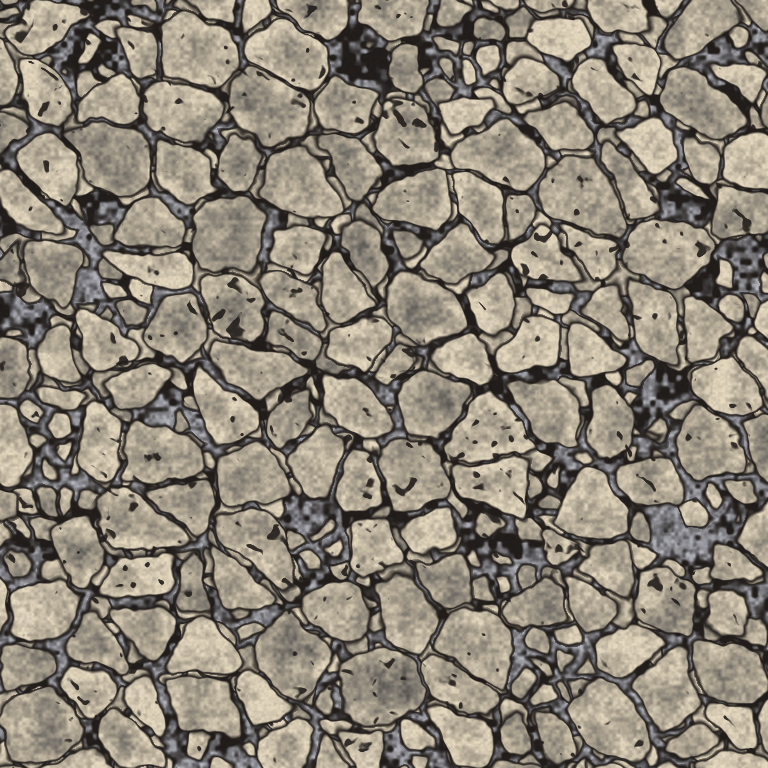
Write a WebGL 2 fragment shader that draws this texture.

```glsl
#version 300 es
precision highp float;

uniform vec2 u_resolution;
out vec4 fragColor;

const vec3 TAR = vec3(0.13, 0.112, 0.102);

vec3 hash(vec2 cell, float seed) {
    uvec3 v = uvec3(ivec3(cell, seed)) * 1664525u + 1013904223u;
    v.x += v.y * v.z; v.y += v.z * v.x; v.z += v.x * v.y;
    v ^= v >> 16u;
    v.x += v.y * v.z; v.y += v.z * v.x; v.z += v.x * v.y;
    return vec3(v >> 16u) / 65535.0;
}

float noise(vec2 p) {
    vec2 i = floor(p), f = fract(p);
    f = f * f * (3.0 - 2.0 * f);
    float low = mix(hash(i, 0.0).x, hash(i + vec2(1, 0), 0.0).x, f.x);
    float high = mix(hash(i + vec2(0, 1), 0.0).x, hash(i + vec2(1, 1), 0.0).x, f.x);
    return mix(low, high, f.y);
}

float fbm(vec2 p) {
    float sum = 0.0, amplitude = 0.57;
    for (int i = 0; i < 3; i++) {
        sum += amplitude * noise(p);
        p = mat2(1.6, 1.2, -1.2, 1.6) * p + 17.3;
        amplitude *= 0.5;
    }
    return sum;
}

// Offset to a cell's site in xy, its size weight in z
vec3 site(vec2 cell, vec2 p, float seed) {
    vec3 h = hash(cell, seed);
    return vec3(cell + 0.05 + 0.9 * h.xy - p, 0.33 * h.z);
}

// Power diagram: rounded edge distance in x, random values of the cell in yzw
vec4 powerCells(vec2 p, float seed) {
    vec2 base = floor(p), nearest = base;
    vec3 own = vec3(0);
    float best = 1e5;
    for (int y = -2; y <= 2; y++)
    for (int x = -2; x <= 2; x++) {
        vec2 cell = base + vec2(x, y);
        vec3 s = site(cell, p, seed);
        float power = dot(s.xy, s.xy) - s.z;
        if (power < best) { best = power; nearest = cell; own = s; }
    }
    float sum = 0.0;
    for (int y = -2; y <= 2; y++)
    for (int x = -2; x <= 2; x++) {
        vec2 cell = nearest + vec2(x, y);
        if (x == 0 && y == 0) continue;
        vec3 s = site(cell, p, seed);
        float gap = dot(s.xy, s.xy) - s.z - best;
        float edge = gap / (2.0 * max(length(s.xy - own.xy), 0.05));
        sum += exp(-18.0 * edge);
    }
    return vec4(-log(sum) / 18.0, hash(nearest, seed + 1.0));
}

vec3 layStones(vec3 below, vec2 uv, vec2 p, float count, float missing, float seed) {
    vec4 stone = powerCells(p * count, seed);
    float inset = stone.y < missing ? 1.0 : count * mix(0.0026, 0.0095, stone.z * stone.z);
    float depth = (stone.x - inset) / count;

    // Mottled face, shaded towards the middle
    float tone = 0.73 + 0.19 * (stone.w - 0.5);
    tone += 0.42 * (fbm(uv * 32.0 + seed) - 0.5);
    tone += 0.22 * (noise(uv * 190.0) - 0.5);
    tone -= 0.13 * fract(stone.y * 9.0) * smoothstep(0.004, 0.02, depth);
    tone = min(tone, 0.86);
    vec3 face = tone * mix(vec3(1.0, 0.96, 0.90), vec3(1.0, 0.945, 0.835), smoothstep(0.4, 0.7, tone));

    // Dark pits, more on some stones than on others
    vec2 pitPlace = mat2(0.8, 0.6, -0.6, 0.8) * p * 88.0;
    float pitLevel = 0.74 + 0.18 * fract(stone.z * 7.0);
    float pits = smoothstep(pitLevel, pitLevel + 0.09, 0.85 * noise(pitPlace) + 0.15 * noise(pitPlace * 2.3));
    face = mix(face, TAR, 0.9 * pits);

    // Tar rim around the stone
    below = mix(TAR, below, smoothstep(0.0, 0.006, -depth));
    return mix(below, face, smoothstep(-0.0014, 0.0016, depth));
}

void main() {
    vec2 uv = gl_FragCoord.xy / min(u_resolution.x, u_resolution.y);

    // Ragged outlines, slightly drawn out along the falling diagonal
    vec2 ragged = vec2(fbm(uv * 30.0), fbm(uv * 30.0 + 41.0)) - 0.5;
    vec2 p = uv + 0.021 * ragged;
    vec2 along = vec2(0.74, -0.67);
    p -= 0.14 * along * dot(p, along);

    // Grey grit in tar
    float grit = 0.55 * noise(uv * 120.0) + 0.45 * noise(uv * 24.0 + 9.0);
    vec3 grey = vec3(0.56, 0.56, 0.585) * (0.65 + 0.6 * noise(uv * 210.0 + 5.0));
    vec3 color = mix(TAR, grey, smoothstep(0.32, 0.62, grit));

    color = layStones(color, uv, p, 31.0, 0.3, 11.0);
    color = layStones(color, uv, p, 14.0, 0.13, 23.0);

    // Fine grain over everything
    color *= 0.94 + 0.12 * noise(uv * 330.0);
    fragColor = vec4(color, 1.0);
}
```
